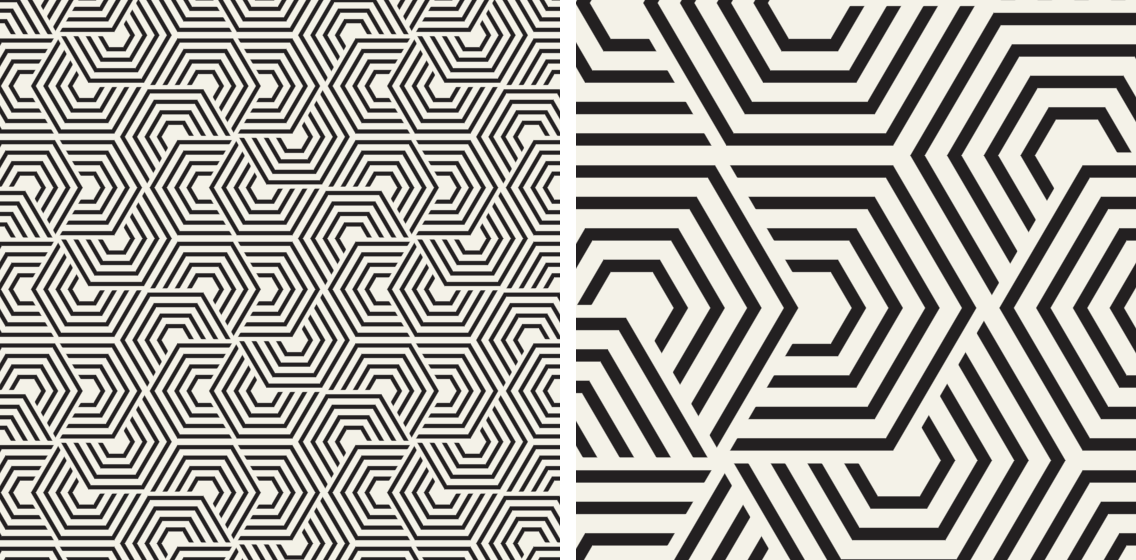
Left, the full canvas; right, a detail of the centre.
Write a WebGL 2 fragment shader that draws this pattern.

```glsl
#version 300 es
precision highp float;
// Overlapping concentric hexagons in rings of six around a triangular lattice
// of hubs. Each hexagon covers its clockwise neighbour, making pinwheels; the
// plane is folded to one hub, then to one 60 degree sector to find the owner.

uniform vec2 u_resolution;
out vec4 fragColor;

const float SIXTH_TURN = 1.04719755;

// Flat-topped hexagon distance, equal to 1 on the outer border.
float hexDistance(vec2 p) {
    p = abs(p);
    return max(p.y * 1.1547, p.x + p.y * 0.57735);
}

// Offset from the nearest hub; hubs form two interleaved rectangular grids.
vec2 foldToHub(vec2 p) {
    vec2 period = vec2(6.0, 3.4641);
    vec2 a = mod(p + 0.5 * period, period) - 0.5 * period;
    vec2 b = mod(p, period) - 0.5 * period;
    return dot(a, a) < dot(b, b) ? a : b;
}

// Turn p into the sector between 0 and 60 degrees.
vec2 foldToSector(vec2 p) {
    float turn = floor(atan(p.y, p.x) / SIXTH_TURN) * SIXTH_TURN;
    float c = cos(turn), s = sin(turn);
    return vec2(c * p.x + s * p.y, c * p.y - s * p.x);
}

void main() {
    float side = min(u_resolution.x, u_resolution.y);
    vec2 uv = gl_FragCoord.xy / side;

    // One unit is the hexagon's circumradius, slightly wider than tall.
    vec2 p = (uv - vec2(0.4195, 0.3926)) / vec2(0.1060, 0.1048);
    float soft = 0.9 / (side * 0.0915);
    p = foldToSector(foldToHub(p));

    // Owner of this point, and the hexagon lying on top of the owner.
    vec2 right = vec2(1.0, 0.0);
    vec2 upper = vec2(0.5, 0.866025);
    bool inRight = dot(p - right, vec2(0.866025, -0.5)) > 0.0;
    vec2 owner = inRight ? right : upper;
    vec2 cover = inRight ? upper : upper - right;

    // Four evenly spaced rings.
    float d = hexDistance(p - owner);
    float ring = clamp(round((d - 0.276) / 0.2063), 0.0, 3.0);
    float edge = abs(d - 0.276 - ring * 0.2063) - 0.0405;
    float ink = 1.0 - smoothstep(-soft, soft, edge);

    // Stop the lines just short of the covering hexagon.
    ink *= smoothstep(-soft, soft, hexDistance(p - cover) - 1.02);

    vec3 cream = vec3(0.957, 0.949, 0.910);
    vec3 charcoal = vec3(0.137, 0.125, 0.130);
    fragColor = vec4(mix(cream, charcoal, ink), 1.0);
}
```
